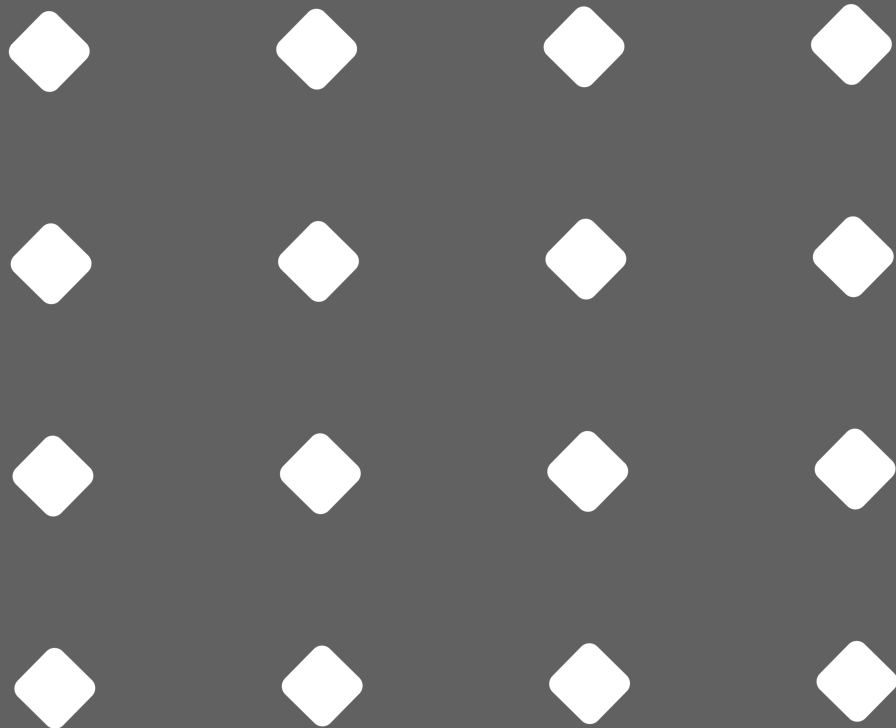
This pattern is drawn by a WebGL 1 fragment shader. Its source:

```glsl
precision highp float;
// White rounded diamonds on a slightly tilted rectangular grid over flat grey.

uniform vec2 u_resolution;

float roundedBox(vec2 p, float halfSide, float radius) {
  vec2 d = abs(p) - halfSide + radius;
  return length(max(d, 0.0)) + min(max(d.x, d.y), 0.0) - radius;
}

mat2 rotation(float angle) {
  float c = cos(angle), s = sin(angle);
  return mat2(c, -s, s, c);
}

void main() {
  // Canvas heights as units, measured from the lower left diamond
  vec2 p = gl_FragCoord.xy / u_resolution.y - vec2(0.0753, 0.0545);
  p = rotation(radians(0.5)) * p;

  // Offset from the nearest grid point
  vec2 spacing = vec2(0.3673, 0.2916);
  vec2 cell = p - spacing * floor(p / spacing + 0.5);

  // A square turned on its corner, with a one-pixel soft edge
  float dist = roundedBox(rotation(radians(45.0)) * cell, 0.0438, 0.0156);
  float pixel = 1.0 / u_resolution.y;
  float diamond = 1.0 - smoothstep(-0.75 * pixel, 0.75 * pixel, dist);

  gl_FragColor = vec4(mix(vec3(0.38), vec3(1.0), diamond), 1.0);
}
```
